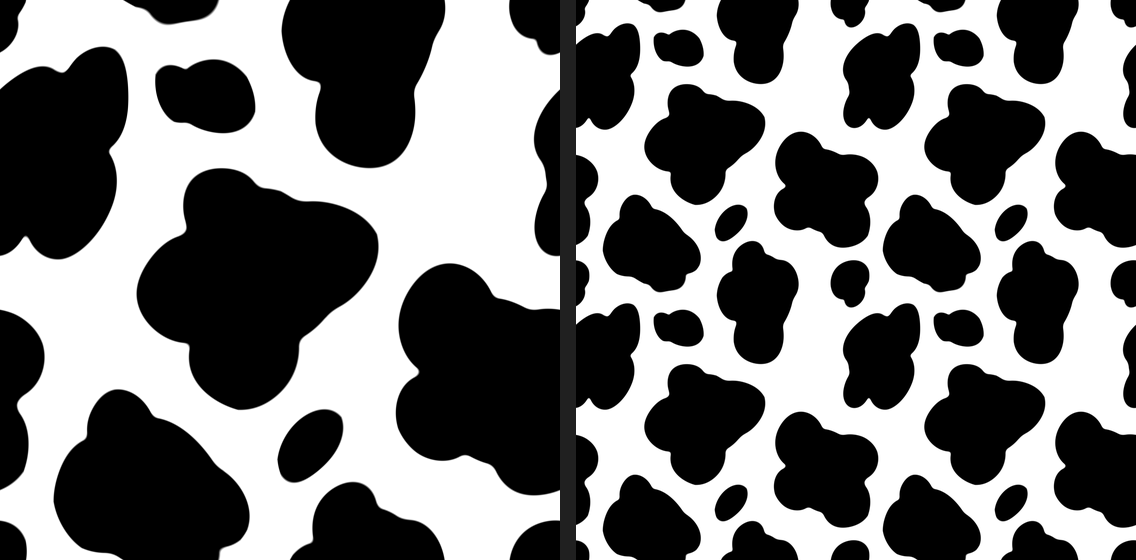
Left, the tile; right, the same tile 2 across and 2 down.
Write a WebGL 1 fragment shader that draws this pattern.

```glsl
precision highp float;
// Cow hide: black lobed spots on white, tiling in both directions.
// Large spots sit on a slanted five-point lattice, small ones in its gaps.
// Each spot is a smooth union of discs; a channel keeps neighbours apart.

uniform vec2 u_resolution;

const vec3 HIDE_WHITE = vec3(1.0);
const vec3 SPOT_BLACK = vec3(0.0);

const int SPOTS = 8;               // five large, then the small ones
const float LARGE_SPOTS = 5.0;
const int LOBES = 4;
const vec2 LATTICE_STEP = vec2(0.2, 0.4);
const vec2 LATTICE_ORIGIN = vec2(0.475, 0.52);
const vec2 GAP_OFFSET = vec2(0.3, 0.1);
const float GAP_SKIP = 4.0;        // lattice steps to the first small spot
const float CENTRE_JITTER = 0.06;
const float CORE_RADIUS = 0.135;
const float LOBE_DISTANCE = 0.118;
const float LOBE_RADIUS = 0.09;
const float LOBE_VARIATION = 0.045;
const float LOBE_TURN = 0.6;       // angular jitter, in lobe steps
const float STRETCH = 0.2;         // tallness of the last large spot
const float LEAN = 1.0;            // spread of the tilt, in radians
const float FIRST_SCALE = 1.1;     // large spots shrink from first to last
const float LAST_SCALE = 0.89;
const float SMALL_SCALE = 0.54;
const float SMALL_VARIATION = 0.1;
const float FILLET = 0.012;        // rounding of the notches
const float CHANNEL = 0.036;       // narrowest white between spots
const float CHANNEL_ROUNDING = 0.055;
const float WARP_CELLS = 5.0;      // whole number, so the warp wraps
const float WARP_AMOUNT = 0.016;
const float EDGE_SOFTNESS = 0.9;
const float TAU = 6.28319;

vec2 hash2(vec2 p) {
  vec3 q = fract(p.xyx * vec3(0.1031, 0.1030, 0.0973));
  q += dot(q, q.yzx + 33.33);
  return fract((q.xx + q.yz) * q.zy);
}

float smoothMin(float a, float b, float k) {
  float h = max(k - abs(a - b), 0.0) / k;
  return min(a, b) - 0.25 * h * h * k;
}

mat2 rotation(float angle) {
  float c = cos(angle), s = sin(angle);
  return mat2(c, s, -s, c);
}

// Gradient noise that repeats after `period` cells
float cornerSlope(vec2 cell, vec2 offset, float period, float seed) {
  float angle = TAU * hash2(mod(cell, period) + seed).x;
  return dot(vec2(cos(angle), sin(angle)), offset);
}

float gradientNoise(vec2 p, float period, float seed) {
  vec2 cell = floor(p), f = p - cell;
  vec2 u = f * f * f * (f * (f * 6.0 - 15.0) + 10.0);
  vec2 e = vec2(1.0, 0.0);
  float a = cornerSlope(cell, f, period, seed);
  float b = cornerSlope(cell + e, f - e, period, seed);
  float c = cornerSlope(cell + e.yx, f - e.yx, period, seed);
  float d = cornerSlope(cell + 1.0, f - 1.0, period, seed);
  return mix(mix(a, b, u.x), mix(c, d, u.x), u.y);
}

// Approximate signed distance to one spot around the origin
float spotDistance(vec2 p, float id, float rank, float lobeCount) {
  vec2 pose = hash2(vec2(id, 7.0));
  float stretch = 1.0 + STRETCH * rank;
  p = rotation(LEAN * (pose.y - 0.5)) * p * vec2(stretch, 1.0 / stretch);
  float d = length(p) - CORE_RADIUS;
  for (int j = 0; j < LOBES; j++) {
    if (float(j) >= lobeCount) break;
    vec2 place = hash2(vec2(id, float(j) + 11.0)) - 0.5;
    float size = hash2(vec2(id, float(j) + 23.0)).x - 0.5;
    float turn = (float(j) + LOBE_TURN * place.x) / float(LOBES);
    float angle = TAU * (pose.x + turn);
    float reach = LOBE_DISTANCE + LOBE_VARIATION * place.y;
    vec2 lobe = reach * vec2(cos(angle), sin(angle));
    float radius = LOBE_RADIUS + LOBE_VARIATION * size;
    d = smoothMin(d, length(p - lobe) - radius, FILLET);
  }
  return d;
}

// Nearest spot, cut back where a second spot comes too close
float hideDistance(vec2 p) {
  float nearest = 1.0, second = 1.0;
  for (int i = 0; i < SPOTS; i++) {
    float id = float(i);
    float isSmall = step(LARGE_SPOTS, id);
    float rank = min(id / (LARGE_SPOTS - 1.0), 1.0);
    vec2 jitter = hash2(vec2(id, 3.0));
    float site = mod(id * 2.0 + isSmall * GAP_SKIP, LARGE_SPOTS);
    vec2 centre = LATTICE_ORIGIN + LATTICE_STEP * site;
    centre += isSmall * GAP_OFFSET + CENTRE_JITTER * (jitter - 0.5);
    vec2 delta = p - centre;
    delta -= floor(delta + 0.5);
    float scale = mix(mix(FIRST_SCALE, LAST_SCALE, rank),
                      SMALL_SCALE + SMALL_VARIATION * jitter.x, isSmall);
    float lobeCount = mix(float(LOBES), id - LARGE_SPOTS, isSmall);
    float d = scale * spotDistance(delta / scale, id, rank, lobeCount);
    second = min(second, max(nearest, d));
    nearest = min(nearest, d);
  }
  float channel = 0.5 * (CHANNEL - (second - nearest));
  return -smoothMin(-nearest, -channel, CHANNEL_ROUNDING);
}

void main() {
  vec2 p = gl_FragCoord.xy / u_resolution;
  vec2 w = p * WARP_CELLS;
  p += WARP_AMOUNT * vec2(gradientNoise(w, WARP_CELLS, 31.0), gradientNoise(w, WARP_CELLS, 57.0));
  float edge = EDGE_SOFTNESS / min(u_resolution.x, u_resolution.y);
  float white = smoothstep(-edge, edge, hideDistance(p));
  gl_FragColor = vec4(mix(SPOT_BLACK, HIDE_WHITE, white), 1.0);
}
```
